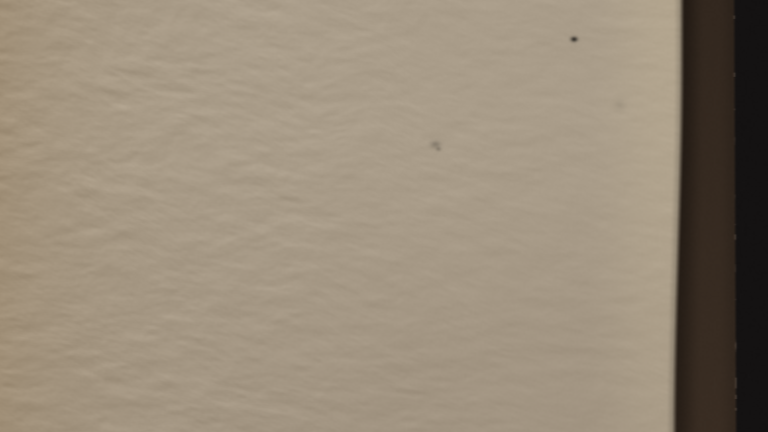
Give the GLSL for this texture, as a WebGL 2 fragment shader.

```glsl
#version 300 es
precision highp float;

uniform vec2 u_resolution;
out vec4 fragColor;

const vec3 WALL_LIGHT = vec3(0.675, 0.625, 0.550);
const vec3 WALL_SHADE = vec3(0.625, 0.572, 0.500);
const vec3 WALL_WARM = vec3(0.610, 0.535, 0.430);
const vec3 EDGE_GLOW = vec3(0.715, 0.660, 0.565);
const vec3 TRIM_DARK = vec3(0.145, 0.112, 0.085);
const vec3 TRIM_BROWN = vec3(0.215, 0.168, 0.130);
const vec3 GAP_BLACK = vec3(0.078, 0.070, 0.070);

float hash(vec2 p) {
    vec3 q = fract(vec3(p.xyx) * 0.1031);
    q += dot(q, q.yzx + 33.33);
    return fract((q.x + q.y) * q.z);
}

float noise(vec2 p) {
    vec2 cell = floor(p);
    vec2 f = fract(p);
    f = f * f * (3.0 - 2.0 * f);
    float low = mix(hash(cell), hash(cell + vec2(1.0, 0.0)), f.x);
    float high = mix(hash(cell + vec2(0.0, 1.0)), hash(cell + 1.0), f.x);
    return mix(low, high, f.y);
}

float fbm(vec2 p, int octaves) {
    float sum = 0.0;
    float weight = 0.5;
    for (int i = 0; i < octaves; i++) {
        sum += weight * noise(p);
        p = mat2(1.9, 0.25, -0.25, 1.9) * p + 17.3;
        weight *= 0.5;
    }
    return sum;
}

// Height of the rolled paint, stretched sideways
float paintHeight(vec2 p) {
    vec2 warp = vec2(noise(p * 7.0), noise(p * 7.0 + 40.0)) - 0.5;
    vec2 q = p + 0.03 * warp;
    q.y += 0.12 * q.x;
    return fbm(q * vec2(15.0, 36.0) + 60.0, 4);
}

float relief(vec2 p, vec2 lightStep) {
    return paintHeight(p + lightStep) - paintHeight(p - lightStep);
}

float spot(vec2 p, vec2 center, vec2 radius) {
    vec2 d = (p - center) / radius;
    return exp(-dot(d, d));
}

vec3 wallColor(vec2 uv, vec2 p, float edge) {
    // Broad light falloff
    float shade = 0.25 + 0.75 * smoothstep(0.75, 0.0, uv.y);
    shade *= 0.75 + 0.25 * smoothstep(0.1, 0.6, uv.x);
    vec3 color = mix(WALL_LIGHT, WALL_SHADE, shade * 0.85);
    color = mix(color, WALL_WARM, 0.65 * exp(-uv.x * 8.0));
    float glow = smoothstep(0.13, 0.015, edge - uv.x);
    color = mix(color, EDGE_GLOW, glow * (0.35 + 0.35 * uv.y));

    // Paint texture fades toward the trim
    float strength = mix(0.115, 0.045, smoothstep(0.1, 0.85, uv.x));
    color += strength * relief(p, vec2(-0.002, 0.0045));
    color += 0.012 * (fbm(p * vec2(5.0, 9.0), 3) - 0.45);

    // Small blemishes
    float marks = 0.65 * spot(p, vec2(1.329, 0.909), vec2(0.008, 0.006));
    marks += 0.20 * spot(p, vec2(1.008, 0.666), vec2(0.012, 0.008));
    marks += 0.16 * spot(p, vec2(1.015, 0.655), vec2(0.006, 0.005));
    marks += 0.06 * spot(p, vec2(1.435, 0.757), vec2(0.013, 0.013));
    return color * (1.0 - marks);
}

vec3 trimColor(vec2 uv, float edge, float gap) {
    float across = clamp((uv.x - edge) / (gap - edge), 0.0, 1.0);
    float warmth = smoothstep(0.0, 0.45, across) * (1.0 - 0.35 * smoothstep(0.7, 1.0, across));
    vec3 color = mix(TRIM_DARK, TRIM_BROWN, warmth);
    return color * mix(1.04, 0.92, uv.y);
}

void main() {
    vec2 uv = gl_FragCoord.xy / u_resolution;
    vec2 p = gl_FragCoord.xy / u_resolution.y;
    float pixel = 1.0 / u_resolution.x;

    float edge = mix(0.8785, 0.8880, smoothstep(0.0, 0.85, uv.y));
    float gap = mix(0.9585, 0.9560, uv.y);

    // Wall, side trim and black gap
    vec3 color = wallColor(uv, p, edge);
    float rim = smoothstep(edge - 0.012, edge, uv.x);
    color *= 1.0 - 0.18 * rim;
    float trimMask = smoothstep(edge - 0.003 - pixel, edge + 0.003 + pixel, uv.x);
    color = mix(color, trimColor(uv, edge, gap), trimMask);
    float gapMask = smoothstep(gap - 0.0015 - pixel, gap + 0.0015 + pixel, uv.x);
    color = mix(color, GAP_BLACK, gapMask);

    // Worn flecks along the black edge
    float fleck = smoothstep(0.68, 0.9, noise(vec2(3.0, uv.y * 75.0)));
    float seam = exp(-pow((uv.x - gap) / 0.0018, 2.0));
    color += vec3(0.09, 0.08, 0.07) * fleck * seam;

    color += 0.006 * (noise(p * 220.0) - 0.5);
    fragColor = vec4(clamp(color, 0.0, 1.0), 1.0);
}
```
